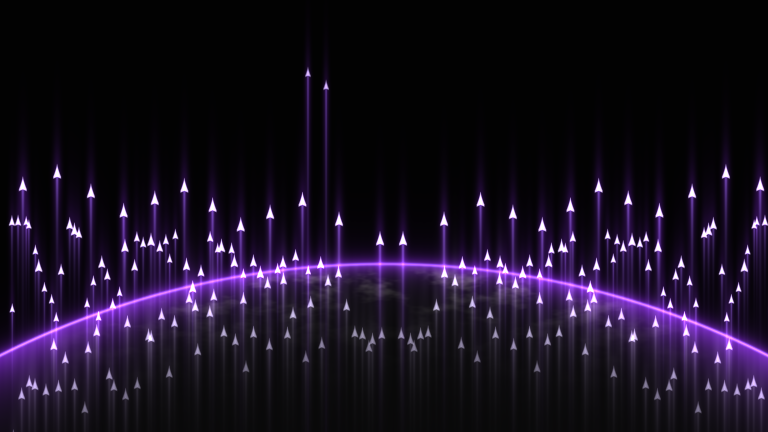
This background is drawn by a Shadertoy shader. Its source:

```glsl
// Glowing violet arrows rise from the curved rim of a dark planet, with pale
// reflections sinking into its surface. Arrows are scattered by loops on a
// mirrored half plane; the ground is gradient noise. Unit: canvas height.

const float PLANET_RADIUS = 1.97;
const float HORIZON_TOP = 0.389;
const float MIRROR_AXIS = 0.0174;
const vec3 VIOLET = vec3(0.46, 0.13, 0.78);
const vec3 LAVENDER = vec3(0.62, 0.50, 0.95);
const vec3 PALE = vec3(0.90, 0.86, 1.0);
const vec3 ASH = vec3(0.60, 0.58, 0.68);

float hash(float n) {
    return fract(sin(n * 12.9898) * 43758.545);
}

vec2 gradient(vec2 cell) {
    float angle = 6.2832 * hash(dot(cell, vec2(1.37, 7.91)));
    return vec2(cos(angle), sin(angle));
}

float gradientNoise(vec2 p) {
    vec2 i = floor(p), f = fract(p);
    vec2 u = f * f * f * (f * (f * 6.0 - 15.0) + 10.0);
    vec2 e = vec2(1.0, 0.0);
    float low = mix(dot(gradient(i), f), dot(gradient(i + e), f - e), u.x);
    float high = mix(dot(gradient(i + e.yx), f - e.yx),
                     dot(gradient(i + 1.0), f - 1.0), u.x);
    return mix(low, high, u.y);
}

float fbm(vec2 p) {
    float sum = 0.0, gain = 0.6;
    for (int i = 0; i < 4; i++) {
        sum += gain * gradientNoise(p);
        p = mat2(1.6, 1.2, -1.2, 1.6) * p;
        gain *= 0.55;
    }
    return sum;
}

float horizon(float x) {
    return HORIZON_TOP - PLANET_RADIUS + sqrt(PLANET_RADIUS * PLANET_RADIUS - x * x);
}

// Pointed head, bright shaft below it, soft halo reaching both ways
vec3 arrow(vec2 p, vec2 tip, float size, float trail, vec3 headColor, vec3 shaftColor, vec3 haloColor, float aa) {
    float x = abs(p.x - tip.x);
    float drop = tip.y - p.y;
    float s = clamp(drop / size, 0.0, 1.0);
    float inHead = smoothstep(-aa, aa, drop) * smoothstep(-aa, aa, size - drop + x * 0.5);
    float head = inHead * smoothstep(-aa, aa, 0.3 * size * pow(s, 1.4) - x);
    float fade = drop > 0.0 ? exp(-drop / trail) : exp(drop / 0.06);
    float below = smoothstep(0.0, size, drop);
    float shaft = exp(-x * x / (0.012 * size * size)) * fade * below;
    float halo = exp(-x * x / (0.12 * size * size)) * fade * mix(0.55, 1.0, below);
    return headColor * head + shaftColor * shaft + haloColor * halo;
}

// Leading arrows: nearly even columns with a wavy skyline
vec3 leadingArrows(vec2 p, float aa) {
    vec3 light = vec3(0.0);
    for (int i = 0; i < 12; i++) {
        float n = float(i);
        float x = 0.0266 + 0.0755 * n + 0.046 * exp(-n / 6.0) * sin(0.5236 * n);
        float y = 0.502 + 0.0081 * n - 0.037 * cos(1.5708 * n);
        light += arrow(p, vec2(x, y), 0.029, 0.12, PALE, LAVENDER * 0.55, VIOLET * 0.48, aa);
    }
    return light;
}

// Smaller arrows between the rim and the skyline, denser toward the sides
vec3 scatteredArrows(vec2 p, float aa) {
    vec3 light = vec3(0.0);
    for (int i = 0; i < 46; i++) {
        float n = float(i);
        float x = 0.13 + 0.76 * pow((n + hash(n + 3.1)) / 46.0, 0.72);
        float y = horizon(x) + (0.06 + 0.36 * x * x) * hash(n + 61.7);
        float size = mix(0.018, 0.027, hash(n + 120.3));
        light += arrow(p, vec2(x, y), size, 0.065, PALE, LAVENDER * 0.5, VIOLET * 0.33, aa);
    }
    return light;
}

// Ashen arrows below the rim, fading with depth
vec3 reflectedArrows(vec2 p, float aa) {
    vec3 light = vec3(0.0);
    for (int i = 0; i < 48; i++) {
        float n = float(i);
        float x = 0.01 + 0.88 * (n + hash(n + 210.9)) / 48.0;
        float depth = 0.2 * pow(hash(n + 307.3), 1.2);
        float strength = mix(0.95, 0.4, depth / 0.2);
        vec2 tip = vec2(x, horizon(x) - depth);
        light += strength * arrow(p, tip, 0.024, 0.08, ASH * 1.2, ASH * 0.35, vec3(0.17, 0.14, 0.21), aa);
    }
    return light;
}

void mainImage(out vec4 fragColor, in vec2 fragCoord) {
    float aa = 1.0 / iResolution.y;
    vec2 p = (fragCoord - vec2(0.5 * iResolution.x, 0.0)) * aa;
    vec2 mirrored = vec2(abs(p.x - MIRROR_AXIS), p.y);
    float altitude = length(p - vec2(0.0, HORIZON_TOP - PLANET_RADIUS)) - PLANET_RADIUS;
    float side = smoothstep(0.15, 0.88, abs(p.x));
    float inside = smoothstep(aa, -aa, altitude);
    float depth = max(-altitude, 0.0);

    // Dark ground: mottled land near the rim, faint vertical streaks
    float land = smoothstep(-0.1, 0.4, fbm(vec2(p.x * 9.0, p.y * 20.0)));
    float band = smoothstep(0.0, 0.035, depth) * exp(-depth / 0.055) * (1.0 - side);
    float streak = 0.5 + gradientNoise(vec2(p.x * 70.0, p.y * 3.0));
    vec3 ground = vec3(0.026) + vec3(0.40, 0.42, 0.34) * land * band;
    ground += vec3(0.05, 0.045, 0.06) * streak * exp(-depth / 0.15);
    vec3 color = vec3(0.006) + ground * inside;

    // Atmospheric rim
    float rim = altitude > 0.0 ? exp(-altitude / 0.013) : exp(-depth / mix(0.018, 0.06, side));
    float haze = exp(-abs(altitude) / 0.06);
    color += VIOLET * (0.8 * rim + 0.12 * haze);
    color += LAVENDER * mix(0.5, 0.8, side) * exp(-pow(altitude / 0.0035, 2.0));

    // Arrows
    color += leadingArrows(mirrored, aa) + scatteredArrows(mirrored, aa);
    color += reflectedArrows(mirrored, aa);
    for (int i = 0; i < 2; i++) {
        vec2 tip = vec2(-0.176 + 0.042 * float(i), 0.845 - 0.03 * float(i));
        color += arrow(p, tip, 0.02, 0.3, ASH, LAVENDER * 0.32, VIOLET * 0.36, aa);
    }
    fragColor = vec4(min(color, 1.0), 1.0);
}
```
